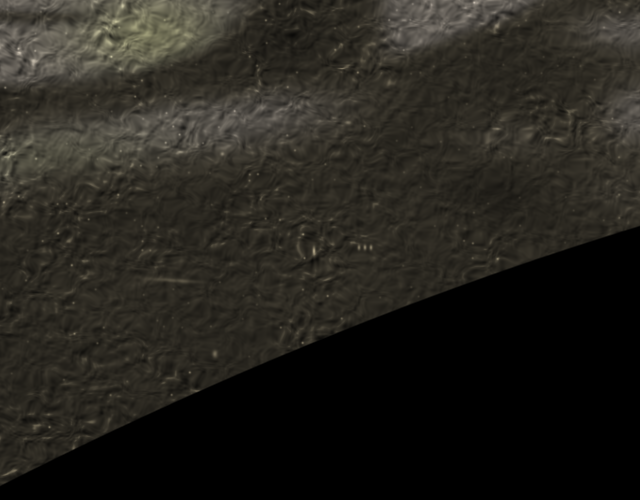
A Shadertoy shader for this texture:

```glsl
const float BASE_LIGHT = 0.168;
const float GRAIN_SCALE = 88.0;
const float GRAIN_DEPTH = 0.62;
const float FLECK_LIGHT = 0.30;
const vec3 SHADOW_TINT = vec3(1.0, 0.93, 0.76);
const vec3 OLIVE_TINT = vec3(1.0, 0.99, 0.76);
const vec3 MAUVE_TINT = vec3(1.0, 0.95, 0.88);

float hash(vec2 p) {
    vec3 q = fract(p.xyx * 0.1031);
    q += dot(q, q.yzx + 33.33);
    return fract((q.x + q.y) * q.z);
}

float noise(vec2 p) {
    vec2 i = floor(p), f = fract(p);
    f = f * f * (3.0 - 2.0 * f);
    float low = mix(hash(i), hash(i + vec2(1, 0)), f.x);
    float high = mix(hash(i + vec2(0, 1)), hash(i + vec2(1, 1)), f.x);
    return mix(low, high, f.y);
}

float fbm(vec2 p) {
    float sum = 0.0, weight = 0.5;
    for (int i = 0; i < 4; i++) {
        sum += weight * noise(p);
        p = mat2(1.6, 1.2, -1.2, 1.6) * p + 7.3;
        weight *= 0.5;
    }
    return sum;
}

float glow(vec2 p, vec2 center, vec2 radius) {
    vec2 q = (p - center) / radius;
    return exp(-dot(q, q));
}

// Soft crest with different falloff above and below
float crest(float d, float above, float below) {
    float q = d / (d > 0.0 ? above : below);
    return exp(-q * q);
}

// Broad folds of the surface
float foldLight(vec2 p) {
    float x = p.x, y = p.y;
    float upperEdge = y - (0.808 + 0.25 * x * x + 0.5 * x * x * x);
    float upper = smoothstep(-0.015, 0.065, upperEdge) * (1.0 - smoothstep(0.36, 0.60, x));
    float groove = crest(y - 0.965 - 0.6 * (x - 0.06) * (x - 0.06), 0.016, 0.022)
                 * (1.0 - smoothstep(0.12, 0.25, x));
    upper *= 1.0 - 0.72 * groove;

    float middle = crest(y - (0.69 + 0.2 * x - 0.08 * x * x), 0.052, 0.078)
                 * (1.0 - smoothstep(0.45, 0.88, x));

    float rightEdge = y - 0.868 - 0.37 * (x - 0.817);
    float right = smoothstep(-0.01, 0.06, rightEdge) * smoothstep(0.70, 0.84, x)
                * (1.0 - smoothstep(1.02, 1.18, x));

    float light = 0.235 * upper + 0.165 * middle + 0.215 * right;
    light += 0.07 * glow(p, vec2(0.32, 0.92), vec2(0.10, 0.06)) * upper;
    light += 0.15 * glow(p, vec2(1.26, 0.94), vec2(0.12, 0.05));
    light += 0.16 * glow(p, vec2(1.28, 0.77), vec2(0.08, 0.07));
    light += 0.06 * glow(p, vec2(1.02, 0.72), vec2(0.13, 0.05));
    light += 0.05 * glow(p, vec2(1.25, 0.61), vec2(0.12, 0.06));
    light -= 0.03 * glow(p, vec2(1.0, 0.61), vec2(0.10, 0.05));
    light -= 0.025 * glow(p, vec2(0.55, 0.92), vec2(0.12, 0.05));
    return light;
}

// Side lit pitting of the surface
float relief(vec2 p) {
    vec2 q = p * GRAIN_SCALE * vec2(0.85, 1.0);
    q += 1.6 * vec2(noise(q * 0.4), noise(q * 0.4 + 31.0));
    vec2 toLight = vec2(-0.3, 0.45);
    float coarse = noise(q + toLight) - noise(q - toLight);
    float fine = noise(q * 2.1 + toLight) - noise(q * 2.1 - toLight);
    return coarse + 0.5 * fine;
}

// One small bright dot per chosen cell
float specks(vec2 p, float cells, float density) {
    vec2 q = p * cells, id = floor(q);
    vec2 center = 0.3 + 0.4 * vec2(hash(id + 5.0), hash(id + 19.0));
    float chosen = step(1.0 - density, hash(id + 43.0));
    return chosen * exp(-40.0 * dot(fract(q) - center, fract(q) - center));
}

void mainImage(out vec4 fragColor, in vec2 fragCoord) {
    vec2 p = fragCoord / iResolution.y;
    p.x *= 1.28 * iResolution.y / iResolution.x;

    // Folds, softly mottled
    vec2 warp = vec2(fbm(p * 9.0), fbm(p * 9.0 + 40.0)) - 0.47;
    float fold = foldLight(p + 0.025 * warp);
    float light = BASE_LIGHT + fold + 0.05 * (fbm(p * 7.0 + 12.0) - 0.47);

    // Pitting and patchy highlights
    float bump = relief(p);
    float patches = smoothstep(0.35, 0.65, fbm(p * 8.0 + 70.0));
    light *= 1.0 + GRAIN_DEPTH * bump * mix(0.55, 1.0, patches);
    light += FLECK_LIGHT * patches * pow(max(bump - 0.35, 0.0), 1.5);
    light += 0.22 * specks(p, 65.0, 0.05) * (0.4 + patches);

    // Isolated glints and a faint scratch
    float glints = glow(p, vec2(0.628, 0.498), vec2(0.003, 0.008));
    for (int i = 0; i < 3; i++)
        glints += 0.7 * glow(p, vec2(0.718 + 0.012 * float(i), 0.505), vec2(0.003, 0.005));
    glints += 0.6 * glow(p, vec2(0.445, 0.692), vec2(0.004));
    glints += 0.6 * glow(p, vec2(0.43, 0.292), vec2(0.005, 0.007));
    light += 0.5 * glints;
    light += 0.16 * glow(p, vec2(0.35, 0.439 - 0.06 * (p.x - 0.35)), vec2(0.05, 0.004));

    // Olive and mauve sheen
    float olive = glow(p, vec2(0.30, 0.93), vec2(0.16, 0.09)) + 0.6 * glow(p, vec2(0.1, 0.68), vec2(0.25, 0.08));
    vec3 sheen = mix(MAUVE_TINT, OLIVE_TINT, clamp(olive, 0.0, 1.0));
    vec3 color = max(light, 0.0) * mix(SHADOW_TINT, sheen, smoothstep(0.0, 0.16, fold));

    // Curved lower boundary
    float rim = p.y - (0.028 + 0.5075 * p.x - 0.079 * p.x * p.x);
    float pixel = 1.2 / iResolution.y;
    color *= smoothstep(-pixel, pixel, rim);
    fragColor = vec4(color, 1.0);
}
```
